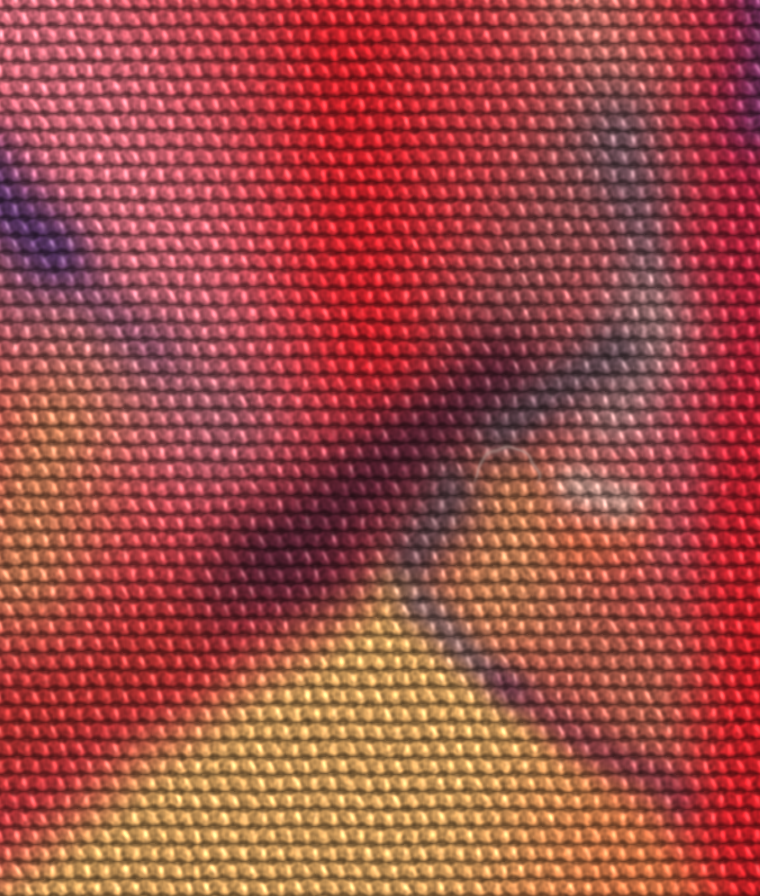
This texture is drawn by a WebGL 2 fragment shader. Its source:

```glsl
#version 300 es
precision highp float;
uniform vec2 u_resolution;
out vec4 fragColor;

const vec3 RED = vec3(0.70, 0.20, 0.23);
const vec3 SCARLET = vec3(0.75, 0.10, 0.13);
const vec3 PINK = vec3(0.77, 0.38, 0.44);
const vec3 MAUVE = vec3(0.58, 0.33, 0.38);
const vec3 VIOLET = vec3(0.31, 0.18, 0.37);
const vec3 PLUM = vec3(0.30, 0.11, 0.18);
const vec3 SLATE = vec3(0.38, 0.31, 0.36);
const vec3 ASH = vec3(0.59, 0.45, 0.45);
const vec3 BROWN = vec3(0.64, 0.36, 0.28);
const vec3 OCHRE = vec3(0.72, 0.47, 0.31);
const vec3 STRAW = vec3(0.78, 0.58, 0.34);
const vec3 ORANGE = vec3(0.79, 0.40, 0.24);

vec2 hash2(vec2 p) {
  vec3 q = fract(p.xyx * vec3(0.1031, 0.1030, 0.0973));
  q += dot(q, q.yzx + 33.33);
  return fract((q.xx + q.yz) * q.zy);
}

float corner(vec2 cell, vec2 f, vec2 o) {
  return dot(hash2(cell + o) * 2.0 - 1.0, f - o);
}

float gradientNoise(vec2 p) {
  vec2 i = floor(p), f = fract(p);
  vec2 u = f * f * f * (f * (f * 6.0 - 15.0) + 10.0);
  return mix(mix(corner(i, f, vec2(0, 0)), corner(i, f, vec2(1, 0)), u.x),
             mix(corner(i, f, vec2(0, 1)), corner(i, f, vec2(1, 1)), u.x), u.y);
}

float segment(vec2 p, vec2 a, vec2 b) {
  vec2 ab = b - a;
  return length(p - a - ab * clamp(dot(p - a, ab) / dot(ab, ab), 0.0, 1.0));
}

// Soft dye stroke from a to b
vec3 stain(vec3 base, vec3 dye, vec2 p, vec2 a, vec2 b, float width, float strength) {
  float d = segment(p, a, b) / width;
  return mix(base, dye, strength * exp(-d * d));
}

vec3 dyedCloth(vec2 p, float right) {
  vec3 c = RED;
  // Pink upper left and scarlet centre
  c = stain(c, PINK, p, vec2(0.02, 0.98), vec2(0.16, 0.68), 0.19, 1.0);
  c = stain(c, PINK, p, vec2(0.16, 0.58), vec2(0.22, 0.50), 0.10, 0.4);
  c = stain(c, SCARLET, p, vec2(0.39, 0.94), vec2(0.41, 0.62), 0.10, 0.85);
  // Violet wedge and tan patch on the left
  c = stain(c, MAUVE, p, vec2(0.00, 0.70), vec2(0.25, 0.54), 0.075, 0.85);
  c = stain(c, VIOLET, p, vec2(-0.03, 0.81), vec2(0.05, 0.72), 0.048, 0.95);
  c = stain(c, VIOLET, p, vec2(0.05, 0.72), vec2(0.17, 0.61), 0.035, 0.3);
  c = stain(c, OCHRE, p, vec2(0.06, 0.52), vec2(0.02, 0.36), 0.08, 0.85);
  c = stain(c, vec3(0.64, 0.17, 0.16), p, vec2(-0.02, 0.17), vec2(0.20, 0.27), 0.075, 0.8);
  // Grey plume at the upper right
  c = stain(c, vec3(0.72, 0.42, 0.38), p, vec2(0.65, 1.00), vec2(0.68, 0.92), 0.075, 0.85);
  c = stain(c, vec3(0.54, 0.29, 0.30), p, vec2(0.66, 0.83), vec2(0.58, 0.66), 0.085, 0.85);
  c = stain(c, SLATE, p, vec2(0.70, 0.85), vec2(0.73, 0.70), 0.055, 0.75);
  c = stain(c, ASH, p, vec2(0.73, 0.64), vec2(0.69, 0.54), 0.065, 0.9);
  c = stain(c, MAUVE, p, vec2(0.77, 0.56), vec2(0.77, 0.40), 0.06, 0.6);
  // Ochre pocket beneath the plume
  c = stain(c, BROWN, p, vec2(0.57, 0.37), vec2(0.72, 0.21), 0.105, 0.85);
  c = stain(c, OCHRE, p, vec2(0.57, 0.44), vec2(0.55, 0.34), 0.075, 0.9);
  c = stain(c, ORANGE, p, vec2(0.64, 0.39), vec2(0.69, 0.40), 0.035, 0.5);
  // Dark diagonal
  c = stain(c, PLUM, p, vec2(0.55, 0.57), vec2(0.31, 0.38), 0.066, 0.9);
  c = stain(c, PLUM, p, vec2(0.36, 0.35), vec2(0.26, 0.34), 0.055, 0.5);
  c = stain(c, SLATE * 0.82, p, vec2(0.68, 0.61), vec2(0.57, 0.52), 0.038, 0.8);
  c = stain(c, SLATE * 0.82, p, vec2(0.50, 0.45), vec2(0.45, 0.35), 0.035, 0.75);
  c = stain(c, vec3(0.70, 0.62, 0.58), p, vec2(0.65, 0.46), vec2(0.69, 0.435), 0.028, 0.7);
  // Straw triangle below, warming toward the right
  float slope = p.x < 0.43 ? 0.76 : 0.83;
  float below = 0.365 - slope * abs(p.x - 0.43) - p.y;
  vec3 straw = mix(STRAW, ORANGE, 0.85 * smoothstep(0.42, 0.74, p.x - p.y * 0.5));
  c = mix(c, straw, smoothstep(-0.055, 0.075, below));
  // Shadowed crease beside the triangle
  c = stain(c, SLATE, p, vec2(0.47, 0.32), vec2(0.57, 0.235), 0.024, 0.7);
  c = stain(c, PLUM * 1.35, p, vec2(0.57, 0.235), vec2(0.76, 0.105), 0.026, 0.6);
  // Red right border with a violet corner
  float edge = right - p.x;
  vec3 border = mix(SCARLET, vec3(0.62, 0.11, 0.21), smoothstep(0.25, 0.75, p.y));
  c = mix(c, border, 0.9 * (1.0 - smoothstep(0.01, 0.12, edge)));
  return stain(c, VIOLET, p, vec2(right + 0.01, 1.0), vec2(right + 0.01, 0.87), 0.05, 0.7);
}

// Plain weave: x is thread shade, y is raised highlight
vec2 weave(vec2 p) {
  vec2 q = p * vec2(49.5, 51.5);
  q += vec2(0.30, 0.14) * vec2(gradientNoise(p * 15.0), gradientNoise(p * 15.0 + 40.0));
  float row = floor(q.y);
  q.x += 0.5 * mod(row, 2.0) + 0.12 * hash2(vec2(row, 7.0)).x;
  vec2 vary = hash2(vec2(floor(q.x), row));
  vec2 f = fract(q) - 0.5;
  // Weft thread sags between the raised knots
  float sag = f.y + 0.09 * cos(6.28318 * f.x);
  float yarn = 1.0 - smoothstep(0.22, 0.50, abs(sag));
  vec2 lean = vec2(f.x + (0.08 + 0.30 * vary.y) * f.y, f.y - 0.03);
  float knot = exp(-dot(lean * lean, vec2(15.0, 6.5)));
  float glint = exp(-dot(lean * lean, vec2(60.0, 13.0)));
  vec2 hollow = lean - vec2(0.27, -0.10);
  float pit = exp(-dot(hollow * hollow, vec2(45.0, 16.0)));
  float shade = 0.56 + 0.40 * yarn + 0.36 * knot - 0.24 * pit;
  return vec2(shade, glint * (0.35 + 0.95 * vary.x));
}

void main() {
  vec2 p = gl_FragCoord.xy / u_resolution.y;
  float right = u_resolution.x / u_resolution.y;
  vec2 drift = vec2(gradientNoise(p * 9.0), gradientNoise(p * 9.0 + 23.0));
  vec3 colour = dyedCloth(p + 0.022 * drift, right);

  // Woven relief with fine fibre grain
  vec2 thread = weave(p);
  float grain = gradientNoise(p * vec2(170.0, 140.0));
  colour *= thread.x * (1.0 + 0.34 * grain);
  colour += thread.y * (0.06 * colour + vec3(0.18, 0.17, 0.16));

  // Loose pale fibre
  vec2 loop = p - vec2(0.566, 0.466);
  float strand = abs(length(loop) - 0.034 - 0.008 * gradientNoise(p * 50.0));
  float arc = exp(-pow(strand / 0.0025, 2.0)) * smoothstep(-0.012, 0.008, loop.y);
  colour = mix(colour, vec3(0.70, 0.58, 0.55), 0.5 * arc);
  fragColor = vec4(clamp(colour, 0.0, 1.0), 1.0);
}
```
